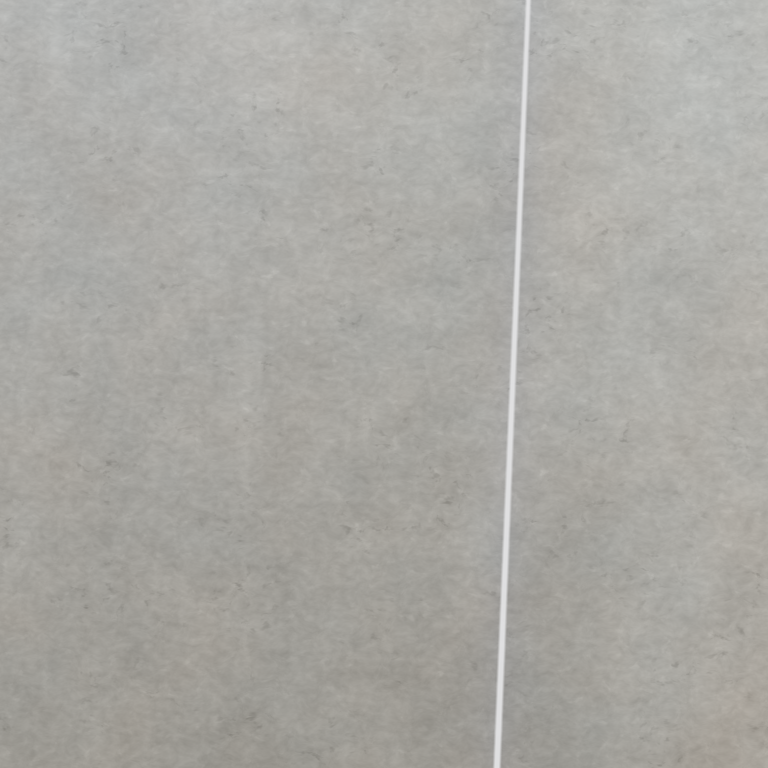
Give the GLSL for this texture, as a WebGL 2 fragment shader.

```glsl
#version 300 es
precision highp float;
// Matte grey stone panels split by one thin, slightly leaning pale joint.
// A soft light gradient carries cloudy mottling, fine flattened grain and
// clustered dark and pale flecks, all made from layers of gradient noise.

uniform vec2 u_resolution;
out vec4 outColor;

// Palette
const vec3 SHADE_COLOR = vec3(0.596, 0.582, 0.552);
const vec3 LIGHT_COLOR = vec3(0.722, 0.723, 0.708);
const vec3 JOINT_COLOR = vec3(0.890, 0.890, 0.895);
const vec3 WARM_TINT = vec3(0.009, -0.001, -0.008);
const vec3 COOL_TINT = vec3(-0.005, 0.000, 0.018);

// Joint
const float JOINT_BOTTOM_X = 0.647;
const float JOINT_TOP_X = 0.688;
const float JOINT_HALF_WIDTH_BOTTOM = 0.0042;
const float JOINT_HALF_WIDTH_TOP = 0.0030;
const float JOINT_SOFTNESS = 0.0024;
const float HALO_WIDTH = 0.028;

// Surface
const vec2 GRAIN_STRETCH = vec2(0.78, 1.12);
const float CLOUD_SCALE = 5.0;
const float MOTTLE_SCALE = 26.0;
const float GRAIN_SCALE = 98.0;
const float CLOUD_CONTRAST = 0.030;
const float MOTTLE_CONTRAST = 0.030;
const float GRAIN_CONTRAST = 0.036;
const float DARK_FLECK_DEPTH = 0.075;
const float PALE_FLECK_HEIGHT = 0.026;

// Integer hash giving a unit gradient for each lattice cell
vec2 cellGradient(vec2 cell) {
    uvec2 q = uvec2(ivec2(cell) + 32768);
    uint h = q.x * 1597334673u ^ q.y * 3812015801u;
    h = (h ^ (h >> 15)) * 2246822519u;
    h ^= h >> 13;
    float angle = float(h & 65535u) * (6.28319 / 65536.0);
    return vec2(cos(angle), sin(angle));
}

float gradientNoise(vec2 p) {
    vec2 cell = floor(p);
    vec2 f = p - cell;
    vec2 w = f * f * f * (f * (f * 6.0 - 15.0) + 10.0);
    float a = dot(cellGradient(cell), f);
    float b = dot(cellGradient(cell + vec2(1, 0)), f - vec2(1, 0));
    float c = dot(cellGradient(cell + vec2(0, 1)), f - vec2(0, 1));
    float d = dot(cellGradient(cell + vec2(1, 1)), f - vec2(1, 1));
    return mix(mix(a, b, w.x), mix(c, d, w.x), w.y);
}

// Octaves are turned against each other to hide the lattice
float fractalNoise(vec2 p) {
    const mat2 TURN = mat2(0.96, 0.28, -0.28, 0.96);
    float sum = 0.0;
    float weight = 1.0;
    for (int i = 0; i < 3; i++) {
        sum += weight * gradientNoise(p);
        p = TURN * p * 2.03 + 17.3;
        weight *= 0.55;
    }
    return sum;
}

// Light falls off downwards and is stronger on the right panel
vec3 panelBase(vec2 p, float side) {
    float light = 0.13 + 0.74 * p.y + 0.22 * smoothstep(0.0, 0.22, side);
    vec3 color = mix(SHADE_COLOR, LIGHT_COLOR, light);
    float warmth = fractalNoise(p * 6.0 + 41.0)
                 + 1.1 * smoothstep(0.15, 0.36, side) * (1.0 - p.y);
    color += WARM_TINT * warmth;
    color += COOL_TINT * 0.45 * p.y * smoothstep(0.0, -0.5, side);
    return color;
}

float surfaceRelief(vec2 p) {
    vec2 bend = vec2(gradientNoise(p * 38.0 + 7.0), gradientNoise(p * 38.0 + 63.0));
    vec2 q = p * GRAIN_STRETCH + 0.006 * bend;
    float cloud = fractalNoise(p * CLOUD_SCALE + 5.0);
    float mottle = fractalNoise(q * MOTTLE_SCALE + 23.0);
    float grain = fractalNoise(q * GRAIN_SCALE + 91.0);

    // Flecks gather in loose patches
    float patches = smoothstep(-0.15, 0.55, fractalNoise(p * 11.0 + 131.0));
    float dark = smoothstep(0.16, 0.75, fractalNoise(q * 76.0 + 211.0));
    float pale = smoothstep(0.25, 0.75, fractalNoise(q * 66.0 + 307.0));

    return CLOUD_CONTRAST * cloud + MOTTLE_CONTRAST * mottle + GRAIN_CONTRAST * grain
         - DARK_FLECK_DEPTH * dark * patches + PALE_FLECK_HEIGHT * pale;
}

void main() {
    vec2 p = gl_FragCoord.xy / u_resolution;
    float pixel = 1.0 / min(u_resolution.x, u_resolution.y);
    float side = p.x - mix(JOINT_BOTTOM_X, JOINT_TOP_X, p.y);

    vec3 color = panelBase(p, side) + surfaceRelief(p);

    // Cool, slightly darker band beside the joint
    float halo = exp(-abs(side) / HALO_WIDTH);
    color += halo * (COOL_TINT - 0.010 * step(0.0, side));

    // Pale joint with soft edges
    float halfWidth = mix(JOINT_HALF_WIDTH_BOTTOM, JOINT_HALF_WIDTH_TOP, p.y);
    float edge = max(JOINT_SOFTNESS, pixel);
    float joint = 1.0 - smoothstep(halfWidth - edge, halfWidth + edge, abs(side));
    color = mix(color, JOINT_COLOR, joint * 0.95);

    outColor = vec4(clamp(color, 0.0, 1.0), 1.0);
}
```
